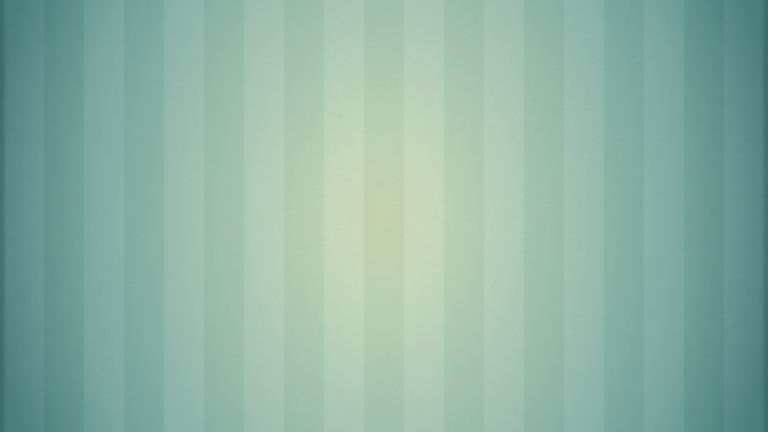
Reproduce this background procedurally as a WebGL 2 fragment shader.

```glsl
#version 300 es
precision highp float;

uniform vec2 u_resolution;
out vec4 fragColor;

vec2 hashGradient(vec2 cell) {
    vec2 h = vec2(dot(cell, vec2(127.1, 311.7)), dot(cell, vec2(269.5, 183.3)));
    return 2.0 * fract(sin(h) * 43758.5) - 1.0;
}

float gradientNoise(vec2 p) {
    vec2 i = floor(p), f = fract(p);
    vec2 u = f * f * (3.0 - 2.0 * f);
    float low = mix(dot(hashGradient(i), f),
                    dot(hashGradient(i + vec2(1, 0)), f - vec2(1, 0)), u.x);
    float high = mix(dot(hashGradient(i + vec2(0, 1)), f - vec2(0, 1)),
                     dot(hashGradient(i + 1.0), f - 1.0), u.x);
    return mix(low, high, u.y);
}

float ramp(float a, float b, float x) {
    return clamp((x - a) / (b - a), 0.0, 1.0);
}

// Pale centre falling through sage to deep teal
vec3 glowColor(float r) {
    vec3 c = mix(vec3(0.785, 0.832, 0.688), vec3(0.752, 0.830, 0.712), ramp(0.0, 0.15, r));
    c = mix(c, vec3(0.665, 0.782, 0.698), ramp(0.15, 0.35, r));
    c = mix(c, vec3(0.605, 0.737, 0.675), ramp(0.35, 0.50, r));
    c = mix(c, vec3(0.530, 0.692, 0.648), ramp(0.50, 0.65, r));
    c = mix(c, vec3(0.460, 0.640, 0.608), ramp(0.65, 0.80, r));
    c = mix(c, vec3(0.370, 0.570, 0.552), ramp(0.80, 0.92, r));
    return mix(c, vec3(0.270, 0.485, 0.478), ramp(0.92, 1.04, r));
}

void main() {
    vec2 uv = gl_FragCoord.xy / u_resolution;
    vec2 p = 2.0 * uv - 1.0;
    vec3 color = glowColor(length(p * vec2(1.0, 0.42)));

    // Alternating vertical bands, with a dark one on the centre line
    float bandWidth = 40.0 / 768.0;
    float phase = abs(fract((uv.x - 0.5) / (2.0 * bandWidth) + 0.5) - 0.5);
    float blur = 0.5 / (u_resolution.x * bandWidth);
    float light = smoothstep(0.25 - blur, 0.25 + blur, phase);
    color += (light - 0.5) * vec3(0.036, 0.025, 0.030);

    // Darkened side edges
    float side = min(uv.x, 1.0 - uv.x);
    color *= 1.0 - 0.10 * (1.0 - smoothstep(0.0, 0.012, side));

    // Faint paper grain
    vec2 q = uv * vec2(u_resolution.x / u_resolution.y, 1.0);
    color += 0.010 * gradientNoise(q * 140.0) + 0.006 * gradientNoise(q * 45.0);

    fragColor = vec4(color, 1.0);
}
```
